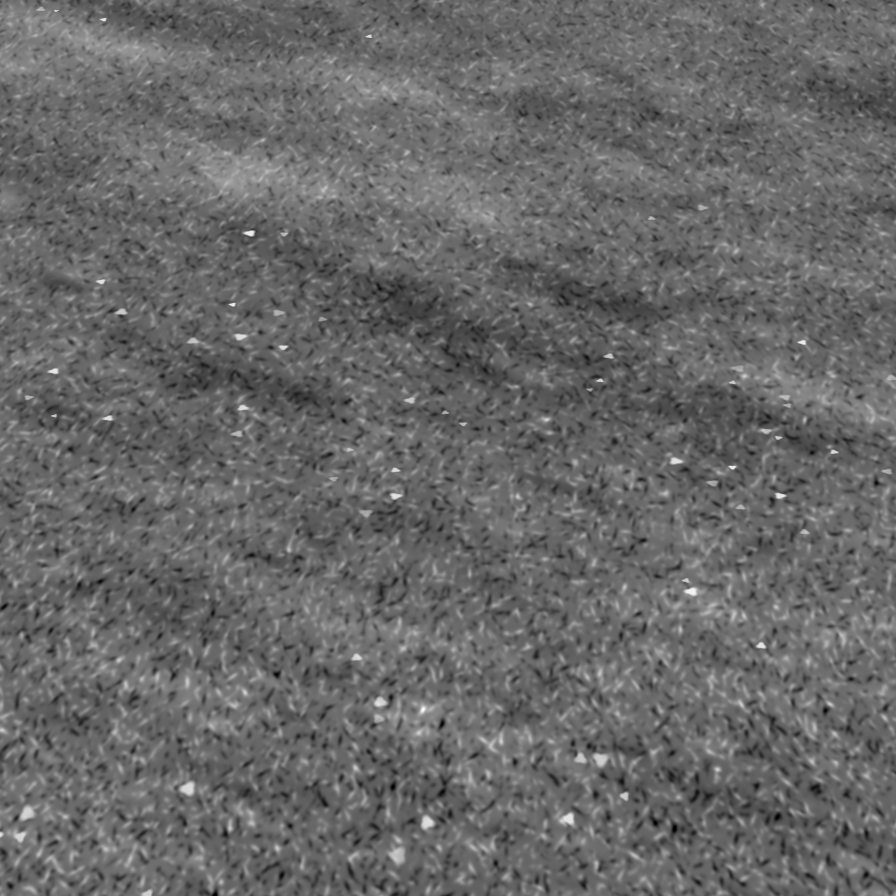
Give the GLSL for this texture, as a WebGL 2 fragment shader.

```glsl
#version 300 es
precision highp float;

// A grey lawn seen at a slant, with scattered small white flowers.
// Grass is cellular noise: each cell holds one soft, randomly toned stroke.
// Strokes and flowers shrink with distance; layered sines clump the flowers.

uniform vec2 u_resolution;
out vec4 fragColor;

vec3 hash3(vec2 p) {
    vec3 q = fract(p.xyx * vec3(0.1031, 0.1030, 0.0973));
    q += dot(q, q.yxz + 33.33);
    return fract((q.xxy + q.yzz) * q.zyx);
}

// Sum of soft strokes, one per cell, lighter or darker than the ground
float strokes(vec2 p, float lean, float spread, float slimness) {
    vec2 cell = floor(p);
    float sum = 0.0;
    for (int j = -1; j <= 1; j++) {
        for (int i = -1; i <= 1; i++) {
            vec2 id = cell + vec2(i, j);
            vec3 rnd = hash3(id);
            float angle = lean + spread * (fract(rnd.z * 13.0) - 0.5);
            vec2 axis = vec2(cos(angle), sin(angle));
            vec2 d = p - id - rnd.xy;
            float along = dot(d, axis);
            float across = dot(d, vec2(-axis.y, axis.x));
            sum += (2.0 * rnd.z - 1.0)
                 * exp(-5.0 * (along * along + slimness * across * across));
        }
    }
    return sum;
}

// Chance of a flower: a wide belt in the middle and a thin one in front
float flowerChance(vec2 g) {
    float clump = sin(g.x * 19.0 + 2.0 * sin(g.y * 13.0)) * sin(g.y * 23.0 + g.x * 7.0)
                + 0.4 * sin(g.x * 41.0 - g.y * 31.0);
    float middle = exp(-pow((g.y - 0.54) / 0.17, 2.0));
    float front = exp(-pow((g.y - 0.09) / 0.06, 2.0));
    return 0.02 + (0.7 * middle + 0.5 * front) * smoothstep(-0.1, 0.8, clump);
}

// Brightness of the flowers, flattened by the viewing angle
float flowers(vec2 ground, float flatness) {
    vec2 p = ground * 24.0;
    vec2 cell = floor(p);
    float glow = 0.0;
    for (int j = -1; j <= 1; j++) {
        for (int i = -1; i <= 1; i++) {
            vec2 id = cell + vec2(i, j);
            vec3 place = hash3(id + 71.0);
            vec3 look = hash3(id + 205.0);
            vec2 d = (p - id - place.xy) * vec2(1.0, flatness);
            float lobes = 1.0 + 0.2 * sin(3.0 * atan(d.y, d.x + 1e-5) + 6.3 * look.x);
            float radius = mix(0.1, 0.23, look.y) * lobes;
            float present = step(place.z, flowerChance((id + 0.5) / 24.0));
            float bloom = 1.0 - smoothstep(0.5, 1.25, length(d) / radius);
            glow = max(glow, present * bloom * mix(0.45, 1.0, look.z));
        }
    }
    return glow;
}

// Shallow dip in the ground: dark core with a lighter lip above
float dip(vec2 uv, float height, float slope, float centre) {
    float d = uv.y - height + slope * uv.x + 0.008 * sin(uv.x * 14.0);
    float reach = exp(-pow((uv.x - centre) / 0.3, 2.0));
    float core = exp(-pow(d / 0.022, 2.0));
    float lip = exp(-pow((d - 0.05) / 0.025, 2.0));
    return reach * (0.03 * lip - 0.095 * core);
}

void main() {
    vec2 uv = gl_FragCoord.xy / u_resolution;

    // Perspective: features shrink toward a horizon above the canvas
    float shrink = 2.6 / (2.6 - uv.y);
    vec2 ground = vec2((uv.x - 0.5) * shrink, 2.6 * log(shrink));
    float lean = mix(1.6, 0.0, smoothstep(0.1, 0.65, uv.y));

    // Grass blades, upright in front and streaked sideways far off
    float blades = 0.26 * strokes(ground * 65.0, lean, 2.2, 6.0)
                 + 0.17 * strokes(ground * 110.0 + 37.0, lean, 3.0, 2.0);
    float tone = 0.395 + 0.025 * uv.y + blades * mix(1.1, 0.6, uv.y);

    // Tufts and broad patches, stronger in the distance
    vec2 slanted = vec2(uv.x, uv.y + 0.2 * uv.x);
    tone += 0.1 * strokes(slanted * vec2(16.0, 30.0) + 91.0, 0.0, 1.2, 3.0);
    tone += mix(0.08, 0.17, uv.y) * strokes(slanted * vec2(4.0, 11.0) + 13.0, 0.0, 0.5, 2.5);
    tone += dip(uv, 1.02, 0.22, 0.42) + dip(uv, 0.815, 0.32, 0.48);

    // Flowers
    float flatness = 1.0 + 0.9 * smoothstep(0.05, 0.5, uv.y);
    tone = mix(tone, 0.95, flowers(ground, flatness));

    fragColor = vec4(vec3(clamp(tone, 0.0, 1.0)), 1.0);
}
```
